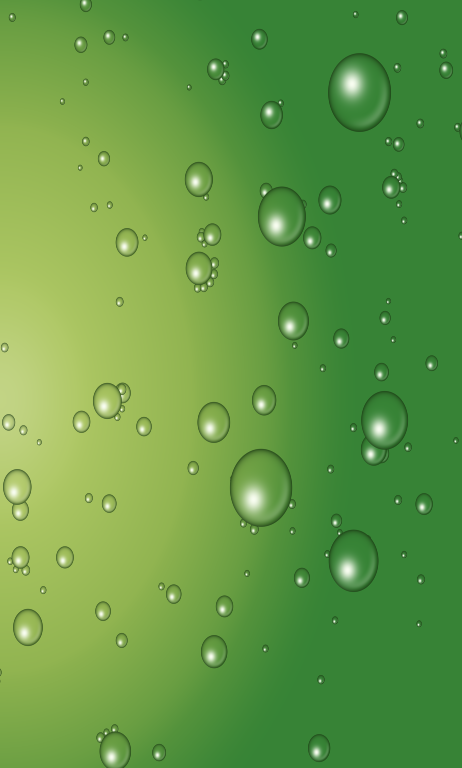
Reproduce this background procedurally as a WebGL 1 fragment shader.

```glsl
precision highp float;

uniform vec2 u_resolution;

// Gradient colours, from the glow outwards
const vec3 GLOW = vec3(0.76, 0.83, 0.52);
const vec3 LIME = vec3(0.68, 0.78, 0.39);
const vec3 LEAF = vec3(0.56, 0.70, 0.31);
const vec3 GRASS = vec3(0.36, 0.59, 0.24);
const vec3 FOREST = vec3(0.215, 0.515, 0.21);
const vec2 GLOW_CENTER = vec2(0.0, 0.48);
const float GLOW_STRETCH = 1.42;

// Bubble look
const vec3 RIM_COLOR = vec3(0.10, 0.22, 0.07);
const vec3 SHINE_COLOR = vec3(0.97, 0.99, 0.94);
const float BUBBLE_ASPECT = 0.8;
const float RIM_OPACITY = 0.85;
const float SHINE_SHARPNESS = 8.0;
const float CRESCENT_OPACITY = 0.22;

// Scatter
const float JITTER = 0.75;
const int SATELLITES = 5;
const float SATELLITE_STEP = 0.46;
const float SATELLITE_MIN = 0.0042;
const float SATELLITE_MAX = 0.0075;

vec3 hash3(vec3 p) {
  p = fract(p * vec3(0.1031, 0.1030, 0.0973));
  p += dot(p, p.yxz + 33.33);
  return fract((p.xxy + p.yxx) * p.zyx);
}

vec3 backdrop(vec2 p) {
  vec2 offset = p - GLOW_CENTER;
  float d = length(vec2(offset.x, offset.y / GLOW_STRETCH));
  vec3 color = mix(GLOW, LIME, smoothstep(0.0, 0.13, d));
  color = mix(color, LEAF, clamp((d - 0.10) / 0.16, 0.0, 1.0));
  color = mix(color, GRASS, clamp((d - 0.25) / 0.13, 0.0, 1.0));
  return mix(color, FOREST, smoothstep(0.34, 0.47, d));
}

// Clear bubble: dark rim, soft shine and a faint crescent facing it
vec3 drawBubble(vec3 color, vec3 back, vec2 p, vec2 center, float radius) {
  vec2 q = (p - center) / (radius * vec2(BUBBLE_ASPECT, 1.0));
  float d = length(q);
  float depth = (1.0 - d) * radius;
  float pixel = 1.0 / u_resolution.y;
  float cover = smoothstep(-0.7 * pixel, 0.7 * pixel, depth);

  float rimWidth = 0.0012 + 0.06 * radius;
  float rim = RIM_OPACITY * exp(-max(depth, 0.0) / rimWidth);
  float lift = mix(-0.30, 0.22, smoothstep(0.72, 0.85, center.y));
  vec2 toShine = q - vec2(-0.24, lift);
  float shine = exp(-SHINE_SHARPNESS * dot(toShine, toShine));
  float band = smoothstep(0.55, 0.80, d) * (1.0 - smoothstep(0.80, 0.95, d));
  float crescent = band * smoothstep(0.1, 0.9, dot(q, vec2(0.75, -0.65)));

  vec3 body = mix(back, SHINE_COLOR, CRESCENT_OPACITY * crescent);
  body = mix(body, RIM_COLOR, rim);
  body = mix(body, SHINE_COLOR, shine);
  return mix(color, body, cover);
}

// Chain of small bubbles clinging to part of a larger one's rim
vec3 drawSatellites(vec3 color, vec3 back, vec2 p, vec2 center, float radius, vec3 seed) {
  float start = 6.2832 * hash3(seed + 5.0).x;
  for (int i = 0; i < SATELLITES; i++) {
    vec3 rnd = hash3(seed + 11.0 + 3.0 * float(i));
    if (rnd.x < 0.35) continue;
    float size = mix(SATELLITE_MIN, SATELLITE_MAX, rnd.y);
    float angle = start + SATELLITE_STEP * (float(i) + 0.4 * rnd.z);
    vec2 ring = vec2(cos(angle) * BUBBLE_ASPECT, sin(angle));
    color = drawBubble(color, back, p, center + ring * (radius + 0.6 * size), size);
  }
  return color;
}

// One jittered grid of bubbles; each reaches at most half a cell
vec3 drawLayer(vec3 color, vec3 back, vec2 p, float cell, vec2 radii,
               float density, float clustering, float seed) {
  vec2 base = floor(p / cell - 0.5);
  for (int j = 0; j < 2; j++) {
    for (int i = 0; i < 2; i++) {
      vec2 id = base + vec2(float(i), float(j));
      vec3 key = vec3(id + 40.0, seed);
      vec3 place = hash3(key);
      vec3 kind = hash3(key + 71.0);
      vec2 center = (id + 0.5 + JITTER * (place.xy - 0.5)) * cell;
      float chance = density * mix(0.45, 1.0, smoothstep(0.0, 0.3, center.y));
      if (place.z > chance || distance(p, center) > 0.5 * cell) continue;
      float radius = mix(radii.x, radii.y, kind.x);
      if (kind.y < clustering) {
        color = drawSatellites(color, back, p, center, radius, key);
      }
      color = drawBubble(color, back, p, center, radius);
    }
  }
  return color;
}

void main() {
  vec2 p = gl_FragCoord.xy / u_resolution.y;
  vec3 back = backdrop(p);
  vec3 color = back;
  color = drawLayer(color, back, p, 0.045, vec2(0.0038, 0.0065), 0.17, 0.0, 17.0);
  color = drawLayer(color, back, p, 0.06, vec2(0.009, 0.015), 0.24, 0.2, 29.0);
  color = drawLayer(color, back, p, 0.10, vec2(0.018, 0.027), 0.32, 0.35, 43.0);
  color = drawLayer(color, back, p, 0.20, vec2(0.034, 0.054), 0.42, 0.35, 59.0);
  gl_FragColor = vec4(color, 1.0);
}
```
